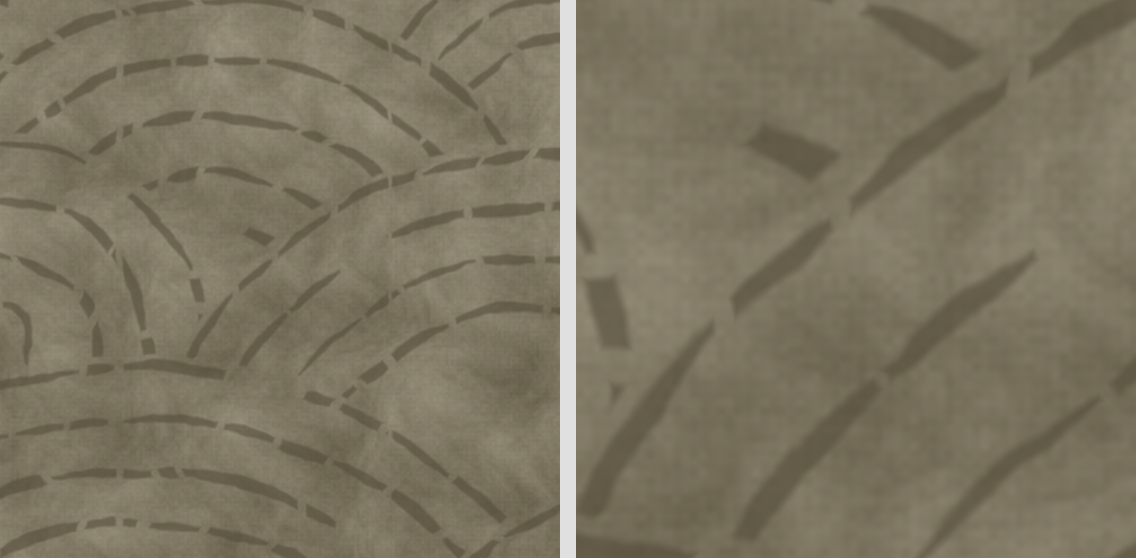
Left: the whole. Right: its middle third, enlarged.
Write a WebGL 2 fragment shader that draws this texture.

```glsl
#version 300 es
precision highp float;
// Faded cloth printed with overlapping fans of concentric, broken brush strokes.
// Each fan hides those behind it; its rings are cut into dashes of uneven width.
// Layered sines mottle the ground, and a fine grain and weave roughen it.

uniform vec2 u_resolution;
out vec4 outColor;

const vec3 CLOTH = vec3(0.505, 0.475, 0.394);
const vec3 INK = vec3(0.402, 0.372, 0.292);
const float MOTTLE = 0.074;
const float GRAIN = 0.030;
const float WEAVE = 0.005;
const float DASH_LENGTH = 0.128;
const float DASH_JITTER = 0.42;
const float GAP_MIN = 0.003;
const float GAP_MAX = 0.012;
const float THIN = 0.0025;
const float THICK = 0.0105;
const float BULGE = 0.0045;
const float SOFTNESS = 0.0036;
const float FAN_MARGIN = 0.022;
const vec2 SEAMS = vec2(0.214, 0.699);
const vec2 SEAM_HALF_WIDTHS = vec2(0.006, 0.003);
const float PI = 3.14159265;

// Fans from back to front: centre x, centre y, outer radius, ring spacing
const int FAN_COUNT = 7;
const vec4 FANS[FAN_COUNT] = vec4[](
    vec4(1.04, 0.65, 0.43, 0.075),
    vec4(-0.07, 0.83, 0.18, 0.08),
    vec4(0.39, 0.362, 0.638, 0.104),
    vec4(0.00, 0.375, 0.365, 0.098),
    vec4(0.963, 0.007, 0.714, 0.091),
    vec4(0.247, -0.572, 0.914, 0.093),
    vec4(1.107, -0.25, 0.355, 0.098));
const float RINGS[FAN_COUNT] = float[](3.0, 2.0, 5.0, 4.0, 4.0, 5.0, 1.0);

float hash(vec2 p) {
    p = fract(p * vec2(0.1031, 0.1137));
    p += dot(p, p.yx + 33.33);
    return fract((p.x + p.y) * p.x * 17.3 + p.y * 41.7);
}

float grain(vec2 p) {
    vec2 cell = floor(p), f = fract(p);
    f = f * f * (3.0 - 2.0 * f);
    return mix(mix(hash(cell), hash(cell + vec2(1, 0)), f.x),
               mix(hash(cell + vec2(0, 1)), hash(cell + vec2(1, 1)), f.x), f.y) - 0.5;
}

// Soft cloudy variation from turned and warped sines
float mottle(vec2 p) {
    float sum = 0.0, amplitude = 0.5;
    for (int i = 0; i < 6; i++) {
        p = mat2(0.8, 0.6, -0.6, 0.8) * p * 1.65 + vec2(1.7, 4.1);
        sum += amplitude * sin(p.x + 1.2 * sin(0.7 * p.y)) * cos(p.y + sin(0.8 * p.x));
        p += 0.6 * sum;
        amplitude *= 0.72;
    }
    return sum;
}

float dashEdge(float index, float seed) {
    return (index + DASH_JITTER * (2.0 * hash(vec2(index + 50.0, seed)) - 1.0)) * DASH_LENGTH;
}

// Signed distance to the brush dashes along one ring; small rings waver more
float dashes(float along, float across, float radius, float seed) {
    float waver = 0.0025 + 0.001 / radius;
    across += waver * (sin(along * 17.0 + seed) + 0.35 * sin(along * 41.0 + seed * 2.3));
    along += across * (hash(vec2(seed, 7.0)) - 0.5) * 1.6;
    float index = floor(along / DASH_LENGTH);
    if (along < dashEdge(index, seed)) index -= 1.0;
    else if (along > dashEdge(index + 1.0, seed)) index += 1.0;
    float start = dashEdge(index, seed), end = dashEdge(index + 1.0, seed);
    float t = clamp((along - start) / (end - start), 0.0, 1.0);
    vec2 key = vec2(index + 90.0, seed + 3.0);
    float width = mix(mix(THIN, THICK, hash(key)), mix(THIN, THICK, hash(key + 31.0)), t);
    width += BULGE * sin(PI * t) - 0.0015;
    float gap = mix(GAP_MIN, GAP_MAX, hash(key + 12.0));
    float cut = gap - min(along - start, end - along);
    float missing = step(0.93, hash(key + 67.0));
    return max(abs(across) - width, cut) + missing;
}

// Ink cover of all fans, nearer ones hiding those behind
float fanInk(vec2 p) {
    float ink = 0.0;
    for (int i = 0; i < FAN_COUNT; i++) {
        vec4 fan = FANS[i];
        vec2 offset = p - fan.xy;
        float r = length(offset);
        float ring = clamp(round((fan.z - r) / fan.w), 0.0, RINGS[i] - 1.0);
        float radius = fan.z - ring * fan.w;
        float seed = float(i) * 13.0 + ring * 5.0 + 2.0;
        float d = dashes(atan(offset.x, offset.y) * radius, r - radius, radius, seed);
        float inside = 1.0 - smoothstep(-SOFTNESS, SOFTNESS, r - fan.z - FAN_MARGIN);
        ink = mix(ink, 1.0 - smoothstep(-SOFTNESS, SOFTNESS, d), inside);
    }
    // Narrow upright seams interrupt the print
    vec2 seam = smoothstep(-vec2(0.003), vec2(0.003), abs(p.x - SEAMS) - SEAM_HALF_WIDTHS);
    return ink * seam.x * seam.y;
}

void main() {
    vec2 p = gl_FragCoord.xy / u_resolution.y;
    float ink = fanInk(p + 0.004 * vec2(grain(p * 55.0), grain(p * 55.0 + 40.0)));
    float tone = MOTTLE * mottle(p * 8.0) + 0.03 * (p.y - 0.5);
    tone += GRAIN * (grain(p * 190.0) + 0.6 * grain(p * 80.0 + 17.0));
    tone += WEAVE * (sin(p.x * 2.0 * PI * 118.0) + sin(p.y * 2.0 * PI * 118.0)) * 0.5;
    vec3 color = mix(CLOTH + tone, INK + 0.45 * tone, ink);
    outColor = vec4(color, 1.0);
}
```
